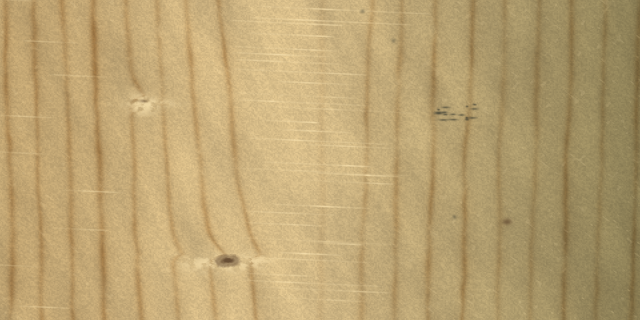
A Shadertoy shader for this texture:

```glsl
const vec3 WOOD_LEFT = vec3(0.755, 0.650, 0.455);
const vec3 WOOD_CENTRE = vec3(0.825, 0.724, 0.525);
const vec3 WOOD_RIGHT = vec3(0.565, 0.518, 0.352);
const vec3 RING_TINT = vec3(0.84, 0.765, 0.67);
const vec3 PALE = vec3(0.97, 0.88, 0.68);
const vec3 KNOT_BROWN = vec3(0.36, 0.26, 0.17);
const vec3 STAIN = vec3(0.25, 0.25, 0.20);
const vec2 SMALL_KNOT = vec2(0.443, 0.672);
const vec2 LARGE_KNOT = vec2(0.712, 0.185);
const vec2 STAIN_CENTRE = vec2(1.425, 0.648);
const int RINGS = 17;
const int LEFT_RINGS = 8;
const int SCRATCHES = 42;
const int STAINS = 16;
const float SCRATCH_SLOPE = -0.045;
const float SCRATCH_WIDTH = 0.0016;
const float GRAIN = 0.15;
const float CLOUDS = 0.17;

float hash(vec2 p) {
    vec3 q = fract(vec3(p.xyx) * 0.1031);
    q += dot(q, q.yzx + 33.33);
    return fract((q.x + q.y) * q.z);
}

float noise(vec2 p) {
    vec2 i = floor(p), f = fract(p);
    f = f * f * (3.0 - 2.0 * f);
    return mix(mix(hash(i), hash(i + vec2(1, 0)), f.x),
               mix(hash(i + vec2(0, 1)), hash(i + vec2(1, 1)), f.x), f.y);
}

float fbm(vec2 p) {
    return 0.55 * noise(p) + 0.3 * noise(p * 2.1 + 17.0) + 0.15 * noise(p * 4.3 + 41.0);
}

float blob(vec2 d, vec2 radius) {
    d /= radius;
    return exp(-dot(d, d));
}

// Sideways pull of a ring: slow above a knot, abrupt below it
float bend(float x, float y, float knotY, float centre, float reach) {
    float dy = y - knotY;
    float fall = dy > 0.0 ? exp(-dy / 0.05) : exp(dy / 0.012);
    float dx = (x - centre) / reach;
    return fall * exp(-dx * dx);
}

float ringX(int n, float y) {
    float i = float(n), k = i / float(LEFT_RINGS - 1);
    bool left = n < LEFT_RINGS;
    float x = left ? 0.010 + 0.0948 * i : 1.160 + 0.1045 * (i - float(LEFT_RINGS));
    x += 0.012 * (hash(vec2(i, 3.0)) - 0.5);
    x += (left ? 0.028 + 0.1 * k * k * k : -0.032) * (1.0 - y);
    x += 0.014 * (noise(vec2(y * 4.0, i * 7.3)) - 0.5);
    x += 0.006 * (noise(vec2(y * 22.0, i * 3.1)) - 0.5);
    return x + 0.045 * bend(x, y, SMALL_KNOT.y + 0.03, 0.41, 0.04)
             + 0.055 * bend(x, y, LARGE_KNOT.y + 0.02, 0.66, 0.17);
}

// Late wood: soft core of uneven strength with a wide halo
float rings(vec2 p) {
    float total = 0.0;
    for (int n = 0; n < RINGS; n++) {
        float i = float(n), d = p.x - ringX(n, p.y);
        float width = 0.007 + 0.005 * noise(vec2(p.y * 6.0, i * 4.9));
        float strength = 0.6 + 0.4 * hash(vec2(i, 9.0));
        strength *= 0.35 + 1.15 * fbm(vec2(p.y * 11.0, i * 5.7));
        float core = exp(-d * d / (width * width));
        float halo = exp(-abs(d) / (d < 0.0 ? 0.020 : 0.028));
        total += strength * (0.6 * core + 0.42 * halo);
    }
    return total;
}

// Evenly stacked saw marks: long faint hairlines, each with a short bright stretch
float scratches(vec2 p, float px) {
    float total = 0.0;
    for (int n = 0; n < SCRATCHES; n++) {
        float i = float(n), h = hash(vec2(i * 3.7, 21.0));
        float y = (i + 0.7 * hash(vec2(i * 5.3, 5.0))) / float(SCRATCHES) + 0.04;
        float start = 0.70 + 0.05 * (1.0 - y) + 0.28 * h * h;
        float end = 1.22 + 0.14 * y - 0.32 * hash(vec2(i * 2.9, 31.0));
        float power = 0.4 + 0.6 * hash(vec2(i * 6.1, 37.0));
        if (n % 5 == 0) { start = 0.3 * h - 0.1; end = start + 0.2; power *= 0.6; }
        float d = abs(p.y - y - SCRATCH_SLOPE * (p.x - start));
        float along = smoothstep(start, start + 0.03, p.x) * (1.0 - smoothstep(end - 0.03, end, p.x));
        float middle = mix(start, end, 0.25 + 0.6 * hash(vec2(i * 4.3, 43.0)));
        float glint = 0.55 + 0.9 * exp(-pow((p.x - middle) / 0.05, 2.0));
        glint *= 0.65 + 0.6 * noise(vec2(p.x * 60.0, i * 3.3));
        total += power * along * glint * (1.0 - smoothstep(0.0, SCRATCH_WIDTH + px, d));
    }
    return min(total, 1.5);
}

// Loose cluster of small dark specks
float stains(vec2 p) {
    float total = 0.0;
    for (int n = 0; n < STAINS; n++) {
        float i = float(n) * 7.31;
        vec2 r = vec2(hash(vec2(i, 51.7)), hash(vec2(67.3, i + 2.9))) - 0.5;
        vec2 size = vec2(0.004 + 0.010 * hash(vec2(i, 73.0)), 0.0032);
        total += 0.8 * blob(p - STAIN_CENTRE - r * vec2(0.12, 0.055), size);
    }
    total += 0.5 * blob(p - vec2(1.42, 0.322), vec2(0.007));
    total += 0.5 * blob(p - vec2(1.133, 0.965), vec2(0.007));
    total += 0.5 * blob(p - vec2(1.23, 0.873), vec2(0.007));
    return min(total, 1.0);
}

void mainImage(out vec4 fragColor, in vec2 fragCoord) {
    float px = 1.0 / iResolution.y;
    vec2 p = fragCoord * px;

    // Broad tone, cloudy figure and rings
    vec3 col = mix(WOOD_LEFT, WOOD_CENTRE, smoothstep(0.0, 0.8, p.x));
    col = mix(col, WOOD_RIGHT, clamp((p.x - 1.0) / 1.0, 0.0, 1.0));
    col *= 1.0 + CLOUDS * (fbm(vec2(p.x * 13.0 + p.y * 5.0, p.y * 4.0)) - 0.48);
    float faint = exp(-pow((p.x - 1.0 - 0.01 * noise(p.yy * 5.0)) / 0.012, 2.0));
    col *= mix(vec3(1.0), RING_TINT, rings(p) + 0.2 * faint);

    // Fine brushed grain and pale flecks
    vec2 q = vec2(0.8 * p.x - 0.6 * p.y, 0.6 * p.x + 0.8 * p.y);
    float fine = 0.35 * noise(q * vec2(80.0, 210.0)) + 0.65 * noise(p * vec2(240.0, 250.0) + 9.0);
    col *= 1.0 + GRAIN * (fine - 0.5);
    float fleck = smoothstep(0.82, 0.98, noise(q * vec2(60.0, 95.0) + 80.0));
    col = mix(col, PALE, min(0.13 * fleck + 0.5 * scratches(p, px), 0.85));

    // Knots: ragged pale fibres around dark hearts
    vec2 a = p - SMALL_KNOT, b = p - LARGE_KNOT;
    float ragged = smoothstep(0.3, 0.65, fbm(p * vec2(50.0, 70.0)));
    float glow = blob(a, vec2(0.045, 0.035)) + 0.5 * blob(a - vec2(0.07, 0.005), vec2(0.06, 0.012));
    glow += blob(b + vec2(0.05, 0.01), vec2(0.09, 0.027)) + 0.8 * blob(b - vec2(0.08, 0.0), vec2(0.055, 0.025));
    col = mix(col, PALE, min(glow, 1.0) * (0.15 + 0.7 * ragged));
    float heart = length((b + 0.012 * (fbm(p * 60.0) - 0.5)) / vec2(0.042, 0.020));
    float knot = 0.5 * (1.0 - smoothstep(0.7, 1.2, heart)) + 0.4 * (1.0 - smoothstep(0.2, 0.6, heart));
    knot += 0.5 * blob(a - vec2(0.006, 0.012), vec2(0.012, 0.005));
    knot += 0.65 * blob(p - vec2(1.585, 0.307), vec2(0.014, 0.010));
    col = mix(col, KNOT_BROWN, min(knot, 1.0));
    col = mix(col, STAIN, 0.75 * stains(p));

    fragColor = vec4(clamp(col, 0.0, 1.0), 1.0);
}
```
